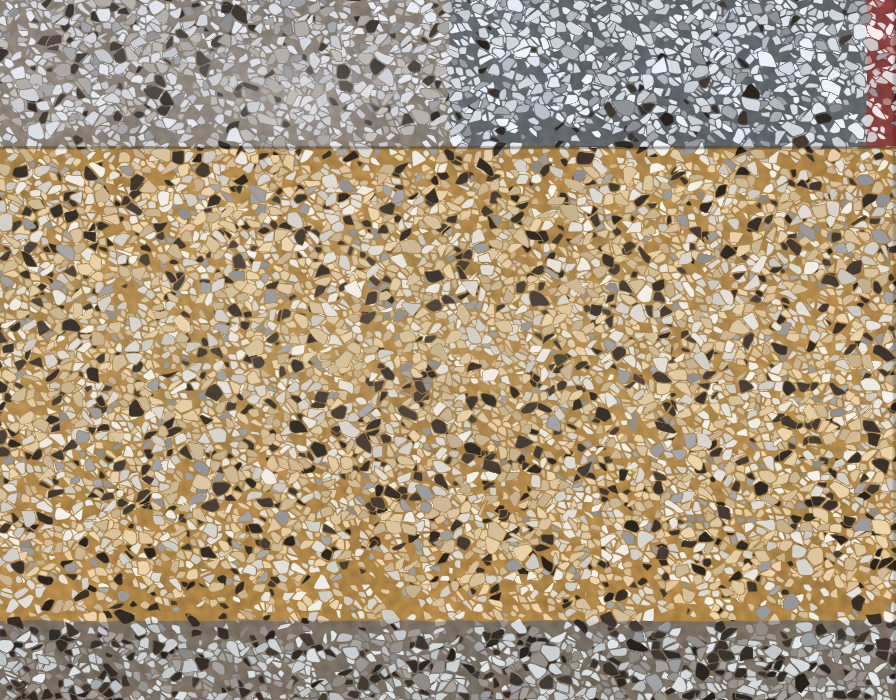
Give the GLSL for this texture, as a Shadertoy shader.

```glsl
// Terrazzo floor: a wide ochre field between grey, slate and red borders.
// Stone chips are inset, rounded Voronoi cells laid in three sheared sizes;
// each slab supplies its own cement, chip tints and chip density.

struct Slab {
    vec3 cement;
    vec3 warmChip;
    vec3 paleChip;
    float paleShare;
    float darkShare;
    float density;
};

vec2 hash2(vec2 p) {
    vec3 q = fract(p.xyx * vec3(0.1031, 0.1030, 0.0973));
    q += dot(q, q.yzx + 33.33);
    return fract((q.xx + q.yz) * q.zy);
}

float gradientNoise(vec2 p) {
    vec2 cell = floor(p), f = fract(p);
    vec2 u = f * f * f * (f * (f * 6.0 - 15.0) + 10.0);
    vec4 corner;
    for (int i = 0; i < 4; i++) {
        vec2 o = vec2(i & 1, i >> 1);
        float angle = 6.2832 * hash2(cell + o + 71.0).x;
        corner[i] = dot(vec2(cos(angle), sin(angle)), f - o);
    }
    return mix(mix(corner.x, corner.y, u.x), mix(corner.z, corner.w, u.x), u.y);
}

float smoothMin(float a, float b, float k) {
    float h = max(k - abs(a - b), 0.0) / k;
    return min(a, b) - h * h * k * 0.25;
}

float softSpot(vec2 p, vec2 centre, vec2 radius) {
    vec2 d = (p - centre) / radius;
    return exp(-dot(d, d));
}

// Returns rounded distance to the cell border (x) and the cell id (yz).
vec3 voronoiChip(vec2 p, float seed) {
    vec2 base = floor(p), f = fract(p);
    vec2 nearest = vec2(0.0), home = vec2(0.0);
    float best = 9.0;
    for (int y = -1; y <= 1; y++)
    for (int x = -1; x <= 1; x++) {
        vec2 o = vec2(x, y);
        vec2 r = o + 0.04 + 0.92 * hash2(base + o + seed) - f;
        if (dot(r, r) < best) { best = dot(r, r); nearest = r; home = o; }
    }
    float border = 1.0;
    for (int y = -2; y <= 2; y++)
    for (int x = -2; x <= 2; x++) {
        vec2 o = home + vec2(x, y);
        vec2 r = o + 0.04 + 0.92 * hash2(base + o + seed) - f;
        vec2 gap = r - nearest;
        if (dot(gap, gap) > 0.0001)
            border = smoothMin(border, dot(0.5 * (r + nearest), normalize(gap)), 0.14);
    }
    return vec3(border, base + home);
}

Slab blendSlab(Slab a, Slab b, float t) {
    return Slab(mix(a.cement, b.cement, t), mix(a.warmChip, b.warmChip, t),
        mix(a.paleChip, b.paleChip, t), mix(a.paleShare, b.paleShare, t),
        mix(a.darkShare, b.darkShare, t), mix(a.density, b.density, t));
}

// Slab layout, in units of the canvas height.
Slab slabAt(vec2 p, float aa) {
    Slab ochre = Slab(vec3(0.68, 0.52, 0.27), vec3(0.85, 0.76, 0.61), vec3(0.88, 0.87, 0.85), 0.40, 0.15, 0.95);
    Slab taupe = Slab(vec3(0.52, 0.48, 0.44), vec3(0.72, 0.70, 0.68), vec3(0.85, 0.86, 0.89), 0.62, 0.11, 0.88);
    Slab slate = Slab(vec3(0.37, 0.39, 0.41), vec3(0.66, 0.68, 0.71), vec3(0.86, 0.88, 0.91), 0.78, 0.06, 0.82);
    Slab red = Slab(vec3(0.53, 0.25, 0.24), vec3(0.74, 0.55, 0.53), vec3(0.88, 0.85, 0.85), 0.70, 0.05, 0.68);
    Slab base = Slab(vec3(0.47, 0.43, 0.38), vec3(0.60, 0.58, 0.56), vec3(0.81, 0.83, 0.84), 0.54, 0.25, 0.86);
    float wobble = 0.003 * gradientNoise(p * 24.0);
    Slab top = blendSlab(taupe, slate, smoothstep(-aa, aa, p.x - 0.642 + wobble));
    top = blendSlab(top, red, smoothstep(-aa, aa, p.x - 1.238 + wobble));
    Slab field = blendSlab(base, ochre, smoothstep(-aa, aa, p.y - 0.113 + wobble));
    return blendSlab(field, top, smoothstep(-aa, aa, p.y - 0.79 + wobble));
}

// Chips thin out beside both joints.
float edgeDensity(float y) {
    float lower = y > 0.113 ? mix(0.5, 1.0, smoothstep(0.12, 0.23, y)) : mix(0.2, 1.0, smoothstep(0.112, 0.082, y));
    float upper = y < 0.79 ? 1.0 - 0.3 * smoothstep(0.72, 0.78, y) : mix(0.5, 1.0, smoothstep(0.79, 0.84, y));
    return lower * upper;
}

vec3 chipColour(Slab slab, vec2 pick, float shade, float darkBoost) {
    vec3 stone = mix(slab.warmChip, slab.paleChip, step(pick.x, slab.paleShare));
    stone = mix(stone, vec3(0.59, 0.60, 0.62), step(0.93, pick.x));
    stone *= 0.90 + 0.20 * shade;
    return mix(stone, vec3(0.21, 0.18, 0.16) * (0.7 + 0.6 * shade), step(pick.y, slab.darkShare * darkBoost));
}

vec3 layChips(vec3 ground, Slab slab, vec2 p, float size, float shear, float share, float darkBoost, float aa) {
    vec3 chip = voronoiChip(vec2(0.92 * p.x + shear * p.y, p.y) / size, size * 3000.0);
    vec2 chance = hash2(chip.yz + 17.0), pick = hash2(chip.yz + 43.0);
    float present = step(chance.x, share * slab.density * edgeDensity((chip.z + 0.5) * size));
    float inset = mix(0.03, 0.19, chance.y), soft = 0.7 * aa / size;
    float halo = smoothstep(-soft, soft, chip.x - inset + 0.07);
    float body = smoothstep(-soft, soft, chip.x - inset);
    vec3 stone = chipColour(slab, pick, hash2(chip.yz + 91.0).x, darkBoost);
    return mix(mix(ground, slab.cement * 0.95, halo * present), stone, body * present);
}

void mainImage(out vec4 fragColor, in vec2 fragCoord) {
    float aa = 1.0 / iResolution.y;
    vec2 p = fragCoord * aa;
    Slab slab = slabAt(p, aa);
    slab.cement *= 1.0 + 0.08 * gradientNoise(p * 9.0) + 0.16 * gradientNoise(p * 75.0);

    // Fine gravel first, then larger stones above it
    vec2 bent = p + 0.003 * vec2(gradientNoise(p * 50.0), gradientNoise(p * 50.0 + 31.0));
    vec3 colour = layChips(slab.cement, slab, bent, 0.0105, 0.35, 0.80, 0.6, aa);
    colour = layChips(colour, slab, bent, 0.0142, -0.40, 0.46, 1.1, aa);
    colour = layChips(colour, slab, bent, 0.0182, 0.22, 0.30, 1.7, aa);

    // Pale wear on the upper left slab and the middle of the field
    float wear = softSpot(p, vec2(0.42, 0.87), vec2(0.17, 0.08)) + 0.4 * softSpot(p, vec2(0.08, 0.93), vec2(0.18, 0.12));
    colour = mix(colour, vec3(0.77, 0.76, 0.76), 0.32 * wear * step(0.79, p.y));
    float bleach = softSpot(p, vec2(0.45, 0.52), vec2(0.8, 0.2)) * step(p.y, 0.79);
    colour = mix(colour, vec3(0.81, 0.77, 0.69), 0.12 * bleach);

    // Dark joints and slow tonal drift
    float joint = 1.0 - smoothstep(0.0008, 0.0035, abs(p.y - 0.789));
    colour *= 1.0 - 0.3 * joint - 0.2 * smoothstep(1.273, 1.278, p.x);
    colour *= 1.0 + 0.03 * gradientNoise(p * 4.0 + 8.0);
    fragColor = vec4(clamp(colour, 0.0, 1.0), 1.0);
}
```
